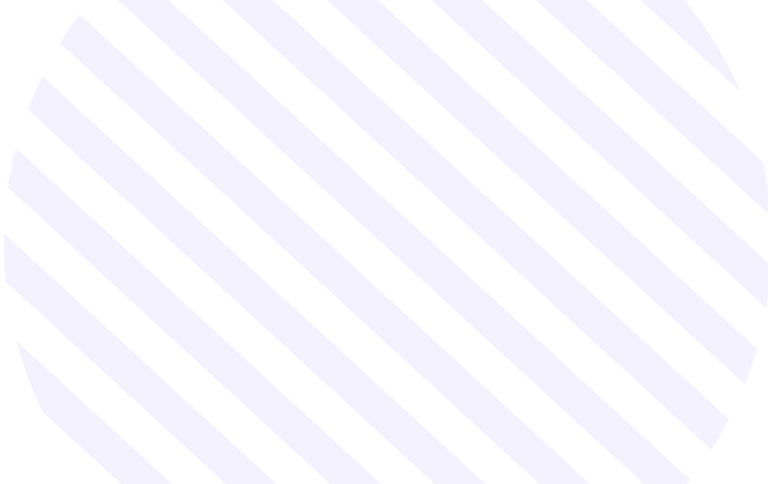
Write a WebGL 2 fragment shader that draws this pattern.

```glsl
#version 300 es
precision highp float;
// Pale lavender diagonal stripes on white, clipped by a large disc whose
// top and bottom run off the canvas. The stripes are a folded distance along
// x after shearing; the disc is a circle distance. Unit: canvas height.

uniform vec2 u_resolution;
out vec4 outColor;

const vec3  PAPER          = vec3(1.0);
const vec3  LAVENDER       = vec3(0.955, 0.95, 1.0);
const float STRIPE_PERIOD  = 0.2160;  // horizontal spacing
const float STRIPE_WIDTH   = 0.1050;  // horizontal thickness
const float STRIPE_START   = 0.2433;  // left side of a stripe on the top edge
const float STRIPE_RUN     = 1.087;   // rightward run per unit of descent
const vec2  DISC_CENTER    = vec2(0.801, 0.497);
const float DISC_RADIUS    = 0.793;
const float EDGE_SOFTNESS  = 0.0032;  // full width of the edge blend

// Signed distance to the nearest stripe, negative inside.
float stripeDistance(vec2 p) {
    float sheared = p.x - STRIPE_RUN * (1.0 - p.y);
    float fromCenter = sheared - STRIPE_START - 0.5 * STRIPE_WIDTH;
    float folded = abs(fract(fromCenter / STRIPE_PERIOD + 0.5) - 0.5) * STRIPE_PERIOD;
    return (folded - 0.5 * STRIPE_WIDTH) / length(vec2(1.0, STRIPE_RUN));
}

float discDistance(vec2 p) {
    return length(p - DISC_CENTER) - DISC_RADIUS;
}

// Coverage of a shape, blended over at least one pixel.
float coverage(float distance) {
    float halfBlend = 0.5 * max(EDGE_SOFTNESS, 1.0 / u_resolution.y);
    return 1.0 - smoothstep(-halfBlend, halfBlend, distance);
}

void main() {
    vec2 p = gl_FragCoord.xy / u_resolution.y;
    float ink = coverage(stripeDistance(p)) * coverage(discDistance(p));
    outColor = vec4(mix(PAPER, LAVENDER, ink), 1.0);
}
```
